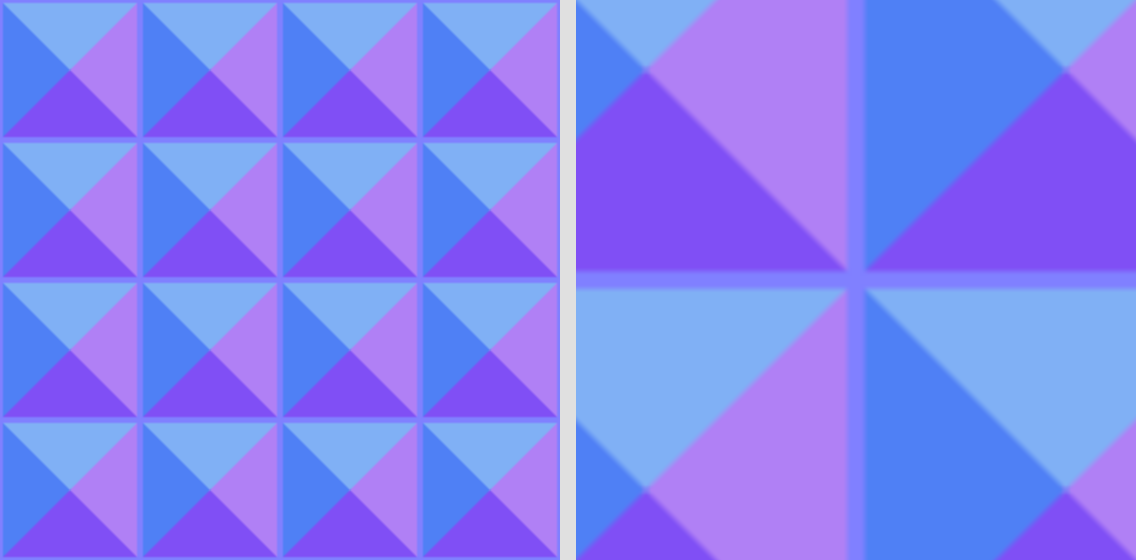
Left, the full canvas; right, a detail of the centre.
This texture map is drawn by a Shadertoy shader. Its source:

```glsl
// Tangent-space normal map of square pyramid studs separated by flat grooves.
// Each cell picks the facet facing its nearest side, blends softly across the
// ridges and groove edges, and encodes the surface normal as a colour.

#define REPEATS 4.0        // studs across and down
#define GROOVE 0.021       // half the groove width, in cells
#define EDGE_SOFT 0.011    // half width of the groove edge blend, in cells
#define RIDGE_SOFT 0.012   // half width of the ridge blend, in cells
#define FACET_TILT 0.38    // sideways part of a facet normal
#define FACET_RISE 0.92    // upward part of a facet normal

// Normal of a pyramid centred on p = 0, with softened ridges
vec3 pyramidNormal(vec2 p, float soft) {
    vec2 side = clamp(p / soft, -1.0, 1.0);
    float ridgeDist = (abs(p.x) - abs(p.y)) * inversesqrt(2.0);
    float facesSideways = smoothstep(-soft, soft, ridgeDist);
    vec2 facing = mix(vec2(0.0, side.y), vec2(side.x, 0.0), facesSideways);
    return vec3(FACET_TILT * facing, FACET_RISE);
}

// 0 in the groove, 1 on the stud
float studMask(vec2 p, float soft) {
    vec2 borderDist = 0.5 - abs(p);
    vec2 inside = smoothstep(GROOVE - soft, GROOVE + soft, borderDist);
    return inside.x * inside.y;
}

void mainImage(out vec4 fragColor, in vec2 fragCoord) {
    // Whole cells, centred on zero
    vec2 cell = fract(fragCoord / iResolution.xy * REPEATS) - 0.5;
    float pixel = REPEATS / min(iResolution.x, iResolution.y);

    // Blend the flat groove into the facets
    vec3 flatNormal = vec3(0.0, 0.0, 1.0);
    vec3 facet = pyramidNormal(cell, max(RIDGE_SOFT, pixel));
    vec3 normal = mix(flatNormal, facet, studMask(cell, max(EDGE_SOFT, pixel)));

    // Encode from -1..1 to 0..1
    fragColor = vec4(0.5 + 0.5 * normal, 1.0);
}
```
